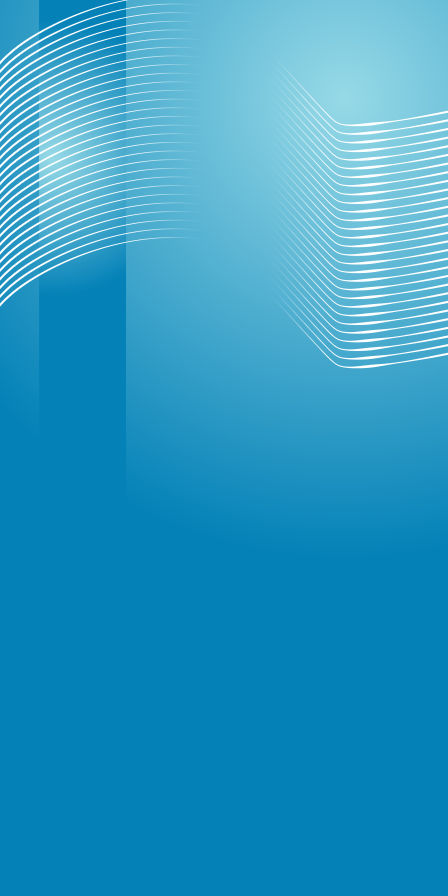
Give the GLSL for this background, as a Shadertoy shader.

```glsl
// Blue backdrop: a large radial glow, a dark vertical strip with its own glow,
// and two families of fine white curves, each one profile repeated downwards.
// Lengths are in canvas widths, with y measured down from the top edge.

const vec3 BASE_BLUE = vec3(0.016, 0.508, 0.720);
const vec3 GLOW_CYAN = vec3(0.590, 0.852, 0.905);
const vec3 LINE_WHITE = vec3(1.0);

const vec2 MAIN_GLOW_CENTER = vec2(0.768, 0.221);
const float MAIN_GLOW_RADIUS = 1.023;
const vec2 STRIP_GLOW_CENTER = vec2(0.117, 0.352);
const float STRIP_GLOW_RADIUS = 0.307;
const float STRIP_LEFT = 0.0872;
const float STRIP_RIGHT = 0.2813;

const float LINE_COUNT = 29.0;
const float LINE_SPACING = 0.0193;
const float ARC_TOP = -0.0104;
const float ARC_CREST_X = 0.390;
const float FOLD_TOP = 0.2815;
const float FOLD_X = 0.7526;
const float FOLD_SLOPE = 1.10;
const float FOLD_ROUNDING = 0.014;

// Linear radial falloff to the base colour
vec3 radialGlow(vec2 p, vec2 center, float radius) {
    float amount = max(1.0 - distance(p, center) / radius, 0.0);
    return mix(BASE_BLUE, GLOW_CYAN, amount);
}

// Profile of the topmost left curve
float arcProfile(float x) {
    float u = (ARC_CREST_X - x) / ARC_CREST_X;
    float u2 = u * u;
    return ARC_TOP + 0.138 * u2 + 0.013 * pow(u2, 6.0);
}

// Profile of the topmost right curve: a slope, a rounded fold, a gentle rise
float foldProfile(float x) {
    float d = FOLD_X - x;
    float ramp = 0.5 * (d + sqrt(d * d + FOLD_ROUNDING * FOLD_ROUNDING));
    float rise = 0.032 * pow(max(x - 0.78, 0.0) / 0.22, 1.4);
    return FOLD_TOP - FOLD_SLOPE * ramp - rise;
}

// Pixel coverage of the nearest line in a vertically repeated family
float lineFamily(float y, float profile, float slope, float width, float pixel) {
    float offset = y - profile;
    float index = clamp(round(offset / LINE_SPACING), 0.0, LINE_COUNT - 1.0);
    float d = abs(offset - index * LINE_SPACING) / sqrt(1.0 + slope * slope);
    float overlap = min(d + 0.5 * pixel, 0.5 * width) - max(d - 0.5 * pixel, -0.5 * width);
    return clamp(overlap / pixel, 0.0, 1.0);
}

float arcLines(vec2 p, float pixel) {
    float profile = arcProfile(p.x);
    float slope = (arcProfile(p.x + 0.001) - profile) / 0.001;
    float width = mix(0.0046, 0.0017, smoothstep(0.0, 0.32, p.x));
    float fade = 1.0 - smoothstep(0.27, 0.465, p.x);
    return fade * lineFamily(p.y, profile, slope, width, pixel);
}

float foldLines(vec2 p, float pixel) {
    float profile = foldProfile(p.x);
    float slope = (foldProfile(p.x + 0.001) - profile) / 0.001;
    float swell = (p.x - 0.825) / 0.038;
    float width = 0.0020 + 0.0042 * exp(-swell * swell);
    width += 0.0026 * smoothstep(0.87, 1.0, p.x);
    float fade = smoothstep(0.59, 0.76, p.x);
    return fade * lineFamily(p.y, profile, slope, width, pixel);
}

void mainImage(out vec4 fragColor, in vec2 fragCoord) {
    float pixel = 1.0 / iResolution.x;
    vec2 p = vec2(fragCoord.x, iResolution.y - fragCoord.y) * pixel;

    // Panels
    vec3 color = radialGlow(p, MAIN_GLOW_CENTER, MAIN_GLOW_RADIUS);
    vec3 stripColor = radialGlow(p, STRIP_GLOW_CENTER, STRIP_GLOW_RADIUS);
    float edgeDistance = min(p.x - STRIP_LEFT, STRIP_RIGHT - p.x);
    color = mix(color, stripColor, clamp(edgeDistance / pixel + 0.5, 0.0, 1.0));

    // Curves
    color = mix(color, LINE_WHITE, arcLines(p, pixel));
    color = mix(color, LINE_WHITE, foldLines(p, pixel));

    fragColor = vec4(color, 1.0);
}
```
